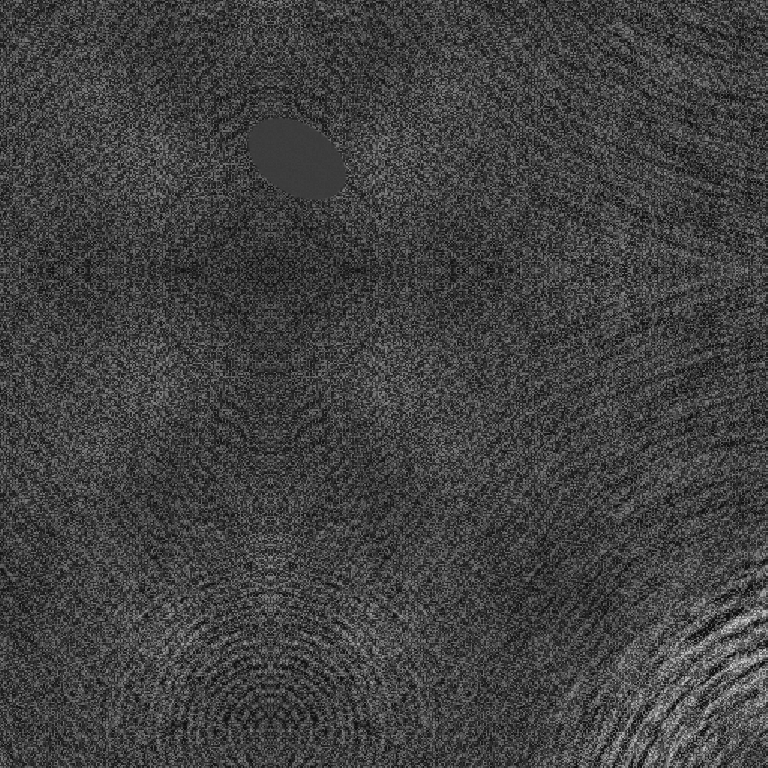
This background is drawn by a WebGL 1 fragment shader. Its source:

```glsl
precision highp float;
// Dark woven static: mirrored grain, folded about an off-centre point.
// Fine curved threads follow rings around several centres, soft glows set
// the tone, bright rings fill the lower corner and a flat oval lies on top.

uniform vec2 u_resolution;

const vec2 FOLD_CENTER = vec2(0.3525, 0.6475);
const vec2 CORNER_CENTER = vec2(0.742, 0.755);
const float GRAIN_CELLS = 512.0;
const float TAU = 6.2831853;

float hash(vec2 p) {
  return fract(sin(dot(p, vec2(12.9898, 78.233))) * 43758.547);
}

float valueNoise(vec2 p) {
  vec2 cell = floor(p);
  vec2 f = fract(p);
  f = f * f * (3.0 - 2.0 * f);
  float low = mix(hash(cell), hash(cell + vec2(1.0, 0.0)), f.x);
  float high = mix(hash(cell + vec2(0.0, 1.0)), hash(cell + 1.0), f.x);
  return mix(low, high, f.y);
}

// Soft elliptical spot, one at its centre
float glow(vec2 p, vec2 center, vec2 size) {
  vec2 d = (p - center) / size;
  return exp(-dot(d, d));
}

// Signed noise stretched along circles around a centre
float threads(vec2 p, vec2 center, float density, float pieces) {
  vec2 d = p - center;
  return valueNoise(vec2(length(d) * density, atan(d.y, d.x) * pieces)) - 0.5;
}

// Antialiased rotated ellipse
float oval(vec2 p, vec2 center, vec2 axis, vec2 radii, float blur) {
  vec2 d = p - center;
  vec2 local = vec2(dot(d, axis), dot(d, vec2(-axis.y, axis.x)));
  float dist = (length(local / radii) - 1.0) * min(radii.x, radii.y);
  return 1.0 - smoothstep(-blur, blur, dist);
}

// Broad light and dark areas in folded space
float softTone(vec2 p) {
  float r = length(p);
  float diagonal = exp(-pow((p.x - p.y) / 0.09, 2.0));
  float tone = 0.253;
  tone += 0.035 * diagonal * smoothstep(0.08, 0.2, r) * (1.0 - smoothstep(0.28, 0.46, r));
  tone -= 0.055 * glow(p, vec2(0.0), vec2(0.09));
  tone -= 0.030 * glow(p, vec2(0.22, 0.0), vec2(0.13, 0.06));
  tone -= 0.030 * glow(p, vec2(0.0, 0.19), vec2(0.06, 0.09));
  tone -= 0.035 * glow(p, vec2(0.15, 0.28), vec2(0.07));
  tone -= 0.035 * glow(p, vec2(0.0, 0.57), vec2(0.06, 0.05));
  tone -= 0.040 * glow(p, vec2(0.37, 0.42), vec2(0.07));
  tone += 0.055 * glow(p, vec2(0.0, 0.39), vec2(0.04, 0.11));
  tone += 0.045 * glow(p, vec2(0.13, 0.49), vec2(0.07, 0.08));
  tone += 0.035 * glow(p, vec2(0.42, 0.0), vec2(0.10, 0.05));
  // Faint diamond around the fold
  tone -= 0.030 * exp(-pow((p.x + p.y - 0.105) / 0.012, 2.0));
  return tone;
}

void main() {
  vec2 uv = gl_FragCoord.xy / u_resolution;
  vec2 p = abs(uv - FOLD_CENTER);
  float pixel = 1.0 / min(u_resolution.x, u_resolution.y);

  // Bright banded ring around the corner centre
  float cornerDist = length(p - CORNER_CENTER);
  float band = smoothstep(0.14, 0.24, cornerDist) * (1.0 - smoothstep(0.32, 0.42, cornerDist));
  float ripple = 0.5 + 0.5 * cos(cornerDist * TAU / 0.025);
  float edgeRing = exp(-pow((cornerDist - 0.405) / 0.006, 2.0));
  float sweep = 0.7 + 0.5 * smoothstep(0.45, 0.65, p.x);
  float ringLight = sweep * (band * (0.04 + 0.15 * ripple) + 0.08 * edgeRing);

  // Thread families, each strongest near its own part
  float outer = smoothstep(0.25, 0.55, p.x);
  float lower = glow(p, vec2(0.08, 0.52), vec2(0.16, 0.15));
  float weave = 0.07 * threads(p, vec2(0.0), 210.0, 20.0);
  weave += (0.05 + 0.11 * outer + 0.20 * band) * threads(p, CORNER_CENTER, 230.0, 12.0);
  weave += 0.16 * lower * threads(p, vec2(0.0, 0.60), 190.0, 9.0);
  weave += 0.06 * lower * cos(length(p - vec2(0.0, 0.60)) * TAU * 75.0);

  // Mirrored grain, skewed so that bright specks are rare
  float speck = hash(floor(p * GRAIN_CELLS + 0.5));
  float grain = pow(speck, 1.35) - 0.425;
  float tone = softTone(p);
  float shade = tone + ringLight + weave + grain * (0.34 + 0.12 * band) * tone / 0.25;

  // Calm oval patch, outside the mirror symmetry
  float patchMask = oval(uv, vec2(0.387, 0.793), vec2(0.842, -0.54), vec2(0.070, 0.045), 1.5 * pixel);
  float patchShade = 0.235 + 0.02 * (speck - 0.5);
  shade = mix(shade, patchShade, patchMask);

  gl_FragColor = vec4(vec3(clamp(shade, 0.06, 0.95)), 1.0);
}
```
